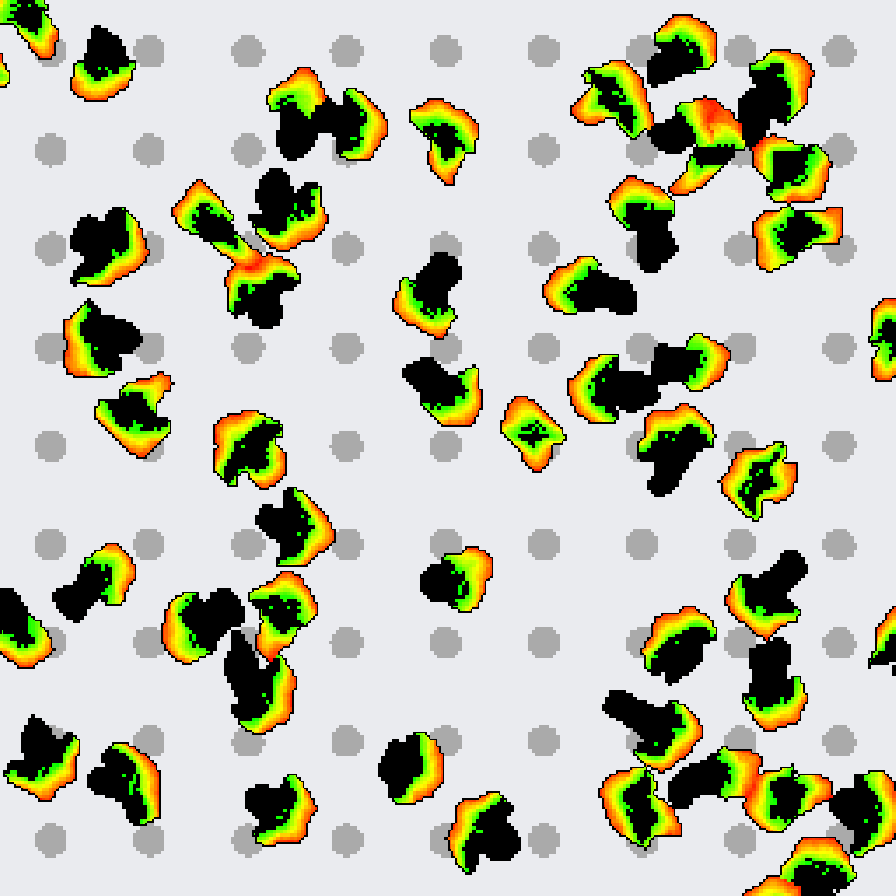
A Shadertoy shader for this pattern:

```glsl
// Draws crawling blob cells, red at the front and black at the rear, over a lattice of grey pillars.
#define GRID 256.0          // lattice squares per canvas height
#define CLUSTERS 5.0        // cell clusters per canvas height
#define PILLAR_PITCH 0.110
#define PILLAR_RADIUS 0.0182
#define FRONT_RADIUS 0.026
#define TAIL_RADIUS 0.021
#define FADE_DEPTH 0.036    // depth at which activity has died out
#define SEED 7.0

const vec3 MEDIUM = vec3(0.918, 0.922, 0.938);
const vec3 PILLAR = vec3(0.667);
const float TAU = 6.2831853;

float hash(vec2 p) {
    vec3 q = fract(vec3(p.xyx) * 0.1031 + SEED * 0.017);
    q += dot(q, q.yzx + 33.33);
    return fract((q.x + q.y) * q.z);
}

float capsule(vec2 p, vec2 a, vec2 b, float radius) {
    vec2 ab = b - a;
    float t = clamp(dot(p - a, ab) / dot(ab, ab), 0.0, 1.0);
    return length(p - a - ab * t) - radius;
}

// Distance to one cell with a broad front and a slim tail; lag is how far p trails the front.
float crawler(vec2 p, vec2 id, out float lag) {
    float heading = TAU * hash(id + 11.3);
    float len = mix(0.028, 0.062, hash(id + 23.7));
    float halfWidth = mix(0.004, 0.022, hash(id + 37.1));
    vec2 dir = vec2(cos(heading), sin(heading));
    p = vec2(dot(p, dir) - 0.4 * len, dot(p, vec2(-dir.y, dir.x)));
    float bend = 12.0 * (hash(id + 41.9) - 0.5);
    p.y += bend * p.x * p.x;
    float front = capsule(p + vec2(9.0 * p.y * p.y, 0.0), vec2(0.0, -halfWidth),
                          vec2(0.0, halfWidth), FRONT_RADIUS);
    float tail = capsule(p, vec2(0.0), vec2(-len, 0.0), TAIL_RADIUS);
    // Some cells push out at both ends.
    float along = hash(id + 53.3) < 0.25 ? abs(p.x + 0.5 * len) - 0.5 * len : p.x;
    lag = max(0.0, 0.004 - along);
    return min(front, tail);
}

// Depth inside the nearest cell, negative outside; touching cells share a border.
float cellDepth(vec2 p, out float lag) {
    p += 0.0045 * sin(p.yx * 57.0 + vec2(1.0, 4.0)) + 0.0025 * sin(p.yx * 143.0 + p * 61.0);
    vec2 tile = floor(p * CLUSTERS);
    float nearest = 1.0, second = 1.0;
    lag = 0.0;
    for (int j = -1; j <= 1; j++)
    for (int i = -1; i <= 1; i++) {
        vec2 id = tile + vec2(i, j) + 20.0;
        vec2 jitter = vec2(hash(id), hash(id + 71.7));
        vec2 centre = (id - 20.0 + 0.5 + 0.6 * (jitter - 0.5)) / CLUSTERS;
        float members = 1.0 + floor(3.0 * hash(id + 5.9));
        float spread = members > 1.0 ? 0.052 : 0.0;
        float turn = TAU * hash(id + 83.1);
        for (float k = 0.0; k < members; k++) {
            float angle = turn + k * TAU / members;
            vec2 offset = spread * vec2(cos(angle), sin(angle));
            float trail;
            float d = crawler(p - centre - offset, id + k * 97.0, trail);
            if (d < nearest) {
                second = nearest;
                nearest = d;
                lag = trail;
            } else {
                second = min(second, d);
            }
        }
    }
    return min(-nearest, 0.5 * (second - nearest));
}

// Red through yellow to green as activity falls, then black.
vec3 activityColour(float a) {
    return vec3(clamp(2.0 * a, 0.0, 1.0), clamp(2.0 - 2.0 * a, 0.0, 1.0), 0.0);
}

void mainImage(out vec4 fragColor, in vec2 fragCoord) {
    vec2 p = fragCoord / iResolution.y * GRID;
    vec2 site = floor(p);
    vec2 uv = (site + 0.5) / GRID;

    // Pillars on a regular lattice
    vec2 toPillar = (fract((uv - vec2(0.0573, 0.0625)) / PILLAR_PITCH + 0.5) - 0.5) * PILLAR_PITCH;
    vec3 colour = length(toPillar) < PILLAR_RADIUS ? PILLAR : MEDIUM;

    // Cells coloured by activity, with ragged black rears
    float lag, unused;
    float depth = cellDepth(uv, lag);
    if (depth > 0.0) {
        float grain = 0.6 * hash(site) + 0.4 * hash(floor(site / 2.0) + 300.0);
        float activity = 1.0 - depth / FADE_DEPTH - lag / 0.034 + 0.10 * (grain - 0.5);
        colour = activity < 0.02 + 0.28 * grain ? vec3(0.0) : activityColour(activity - 0.06);

        // Thin outline where a neighbouring site is outside every cell
        vec2 side = sign(fract(p) - 0.5) / GRID;
        float beside = min(cellDepth(uv + vec2(side.x, 0.0), unused),
                           cellDepth(uv + vec2(0.0, side.y), unused));
        if (beside <= 0.0) colour = vec3(0.0);
    }
    fragColor = vec4(colour, 1.0);
}
```
